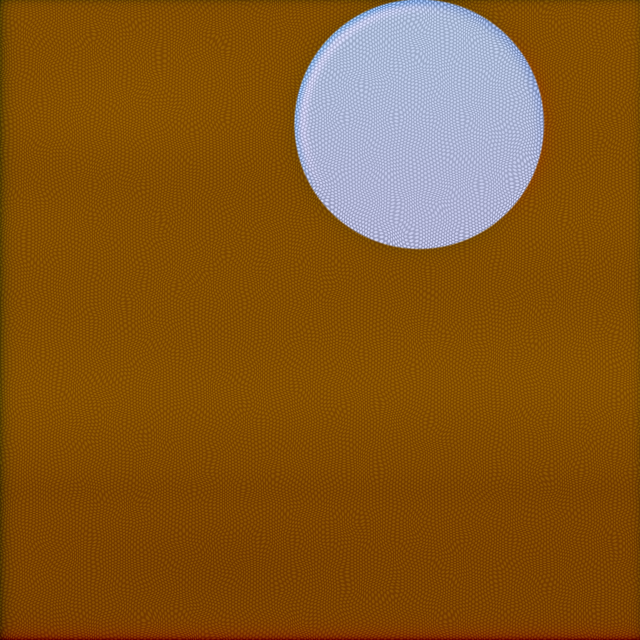
Give the GLSL for this background, as a three.js fragment shader.

```glsl
varying vec2 vUv;

const vec3 AMBER = vec3(0.515, 0.307, 0.004);
const vec3 UMBER = vec3(0.480, 0.262, 0.002);
const vec3 MOON_TOP = vec3(0.675, 0.735, 0.850);
const vec3 MOON_LOW = vec3(0.690, 0.705, 0.835);
const vec2 MOON_CENTER = vec2(0.655, 0.806);
const float MOON_RADIUS = 0.195;
const float GRAIN_FREQUENCY = 205.0;
const float TAU = 6.283185;

float hash(vec2 p) {
  vec3 q = fract(vec3(p.xyx) * 0.1031);
  q += dot(q, q.yzx + 33.33);
  return fract((q.x + q.y) * q.z);
}

float noise(vec2 p) {
  vec2 cell = floor(p);
  vec2 f = fract(p);
  f = f * f * (3.0 - 2.0 * f);
  float low = mix(hash(cell), hash(cell + vec2(1.0, 0.0)), f.x);
  float high = mix(hash(cell + vec2(0.0, 1.0)), hash(cell + vec2(1.0)), f.x);
  return mix(low, high, f.y);
}

float band(float x, float center, float width) {
  float d = (x - center) / width;
  return exp(-d * d);
}

// Hexagonal ripples bent by smooth noise, roughly -1 to 1
float pebbleGrain(vec2 p, float frequency) {
  vec2 bend = vec2(noise(p * 38.0), noise(p * 38.0 + 71.0)) - 0.5;
  vec2 q = p * frequency + bend * 2.4;
  float sum = 0.0;
  for (int i = 0; i < 3; i++) {
    float angle = float(i) * TAU / 6.0;
    sum += cos(TAU * dot(q, vec2(cos(angle), sin(angle))));
  }
  return clamp(sum * 0.6, -1.0, 1.0);
}

vec3 backdrop(vec2 p) {
  vec3 color = mix(UMBER, AMBER, smoothstep(0.12, 0.42, p.y));
  float tone = 0.012 * band(p.y, 0.39, 0.08) - 0.014 * band(p.y, 0.235, 0.025);
  tone -= 0.016 * band(p.y, 0.73, 0.06) * (1.0 - p.x);
  tone += 0.018 * band(p.y, 0.83, 0.10) * band(p.x, 0.16, 0.18);
  tone += 0.016 * (noise(p * vec2(3.0, 9.0)) - 0.5);
  return color + tone * vec3(1.0, 0.85, 0.0);
}

// Thin tinted fringes along the canvas border
vec3 borderTint(vec2 p) {
  vec3 tint = vec3(-0.20, -0.07, 0.0) * exp(-p.x / 0.008);
  tint += vec3(-0.08, -0.03, 0.0) * exp(-(1.0 - p.x) / 0.006);
  tint += vec3(-0.12, -0.05, 0.0) * exp(-(1.0 - p.y) / 0.005);
  tint += vec3(0.05, -0.10, 0.0) * exp(-p.y / 0.013);
  return tint - 0.18 * exp(-p.y / 0.003);
}

vec3 moonSurface(vec2 offset, float dist, float radius) {
  vec3 color = mix(MOON_LOW, MOON_TOP, smoothstep(-radius, radius, offset.y));
  vec2 dir = offset / max(length(offset), 0.001);
  float upperLeft = smoothstep(0.2, 1.0, dot(dir, vec2(-0.8, 0.6)));
  float upperRight = smoothstep(0.1, 1.0, dot(dir, vec2(0.6, 0.8)));
  color += vec3(0.10, 0.06, 0.07) * upperLeft * band(dist, -0.014, 0.007);
  color += vec3(-0.14, -0.04, 0.04) * upperLeft * band(dist, -0.002, 0.006);
  color += vec3(-0.12, -0.09, -0.02) * upperRight * band(dist, 0.0, 0.012);
  return color;
}

// Olive shade around the rim, warm on its right side
vec3 rimTint(vec2 offset, float dist) {
  float outside = exp(-max(dist, 0.0) / 0.012);
  float right = smoothstep(0.5, 1.0, offset.x / max(length(offset), 0.001));
  return mix(vec3(-0.055, -0.02, 0.0), vec3(0.04, -0.04, 0.0), right) * outside;
}

void main() {
  vec2 offset = vUv - MOON_CENTER;
  float dist = length(offset) - MOON_RADIUS;
  float moon = 1.0 - smoothstep(-0.002, 0.002, dist);
  float grain = pebbleGrain(vUv, GRAIN_FREQUENCY);

  vec3 ground = backdrop(vUv) + borderTint(vUv) + rimTint(offset, dist);
  ground += grain * vec3(0.055, 0.055, 0.006);

  // Coarser contrast near the rim of the disc
  float relief = 0.085 + 0.06 * exp(min(dist, 0.0) / 0.015);
  vec3 disc = moonSurface(offset, dist, MOON_RADIUS) + grain * relief;

  gl_FragColor = vec4(clamp(mix(ground, disc, moon), 0.0, 1.0), 1.0);
}
```
